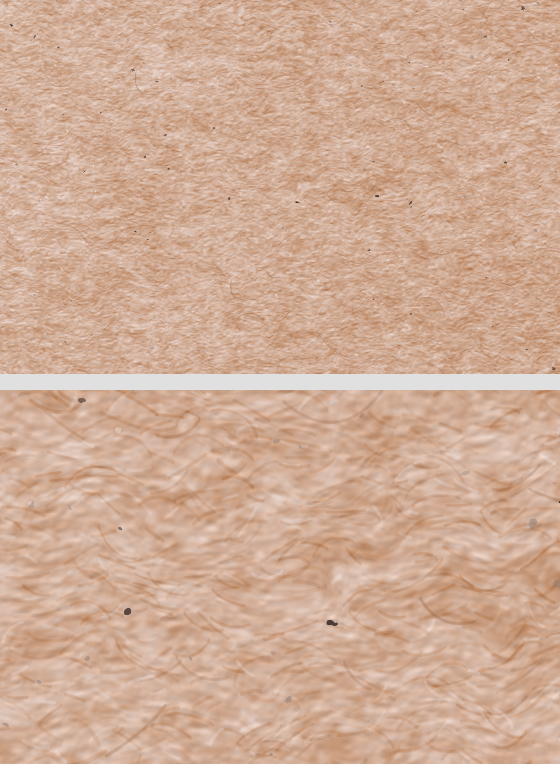
Top: the whole. Bottom: its middle third, enlarged.
A Shadertoy shader for this texture:

```glsl
// Recycled kraft paper: wavy, sideways-stretched noise moves a pulp tone from
// orange-brown to pale pink. Bent fibres, dark flecks and pale chips are
// scattered over it in jittered cells, and a fine relief is lit from upper left.

const vec3 ORANGE_PULP = vec3(0.76, 0.57, 0.44);
const vec3 PALE_PULP   = vec3(0.86, 0.75, 0.69);
const vec3 DARK_FLECK  = vec3(0.22, 0.17, 0.16);
const vec3 GREY_FLECK  = vec3(0.54, 0.48, 0.46);
const vec3 PALE_CHIP   = vec3(0.95, 0.91, 0.88);
const vec3 BROWN_FIBRE = vec3(0.60, 0.39, 0.25);

const float BASE_TONE   = 0.63;
const float BLOTCH      = 0.42;
const float STRANDS     = 0.55;
const float GRAIN       = 0.65;
const float RELIEF      = 0.085;
const float FIBRE_WIDTH = 0.0014;   // half width, in canvas heights
const vec2  LIGHT_STEP  = vec2(-0.0018, 0.0030);

vec4 hash4(vec2 p) {
    vec4 q = fract(p.xyxy * vec4(0.1031, 0.1030, 0.0973, 0.1099));
    q += dot(q, q.wzxy + 33.33);
    return fract((q.xxyz + q.yzzw) * q.zywx);
}

// Value noise centred on zero
float noise(vec2 p) {
    vec2 i = floor(p), f = fract(p);
    f = f * f * (3.0 - 2.0 * f);
    float low  = mix(hash4(i).x, hash4(i + vec2(1, 0)).x, f.x);
    float high = mix(hash4(i + vec2(0, 1)).x, hash4(i + vec2(1, 1)).x, f.x);
    return mix(low, high, f.y) - 0.5;
}

mat2 rotation(float a) {
    float c = cos(a), s = sin(a);
    return mat2(c, -s, s, c);
}

float coverage(float dist, float pixel) {
    return 1.0 - smoothstep(-0.7 * pixel, 0.7 * pixel, dist);
}

// One bent fibre per cell, kept with the given chance
float fibres(vec2 p, float cell, float halfLength, float spread, float bend,
             float chance, float seed, float pixel) {
    float cover = 0.0;
    vec2 home = floor(p / cell);
    for (int y = -1; y <= 1; y++)
    for (int x = -1; x <= 1; x++) {
        vec2 id = home + vec2(x, y);
        vec4 h = hash4(id + seed), k = hash4(id + seed + 57.0);
        if (k.z > chance) continue;
        vec2 d = rotation((h.z - 0.5) * spread) * (p - (id + h.xy) * cell);
        float reach = halfLength * mix(0.3, 1.0, k.x);
        float curve = bend * (h.w - 0.5) / halfLength;
        float slope = 2.0 * curve * d.x;
        d.y = (d.y - curve * d.x * d.x) / sqrt(1.0 + slope * slope);
        float dist = length(vec2(max(abs(d.x) - reach, 0.0), d.y));
        cover = max(cover, coverage(dist - FIBRE_WIDTH, pixel) * mix(0.4, 1.0, k.y));
    }
    return cover;
}

// Ragged oval flecks, kept with the given chance
float flecks(vec2 p, float cell, float radius, float chance, float seed, float pixel) {
    float cover = 0.0;
    vec2 home = floor(p / cell);
    for (int y = -1; y <= 1; y++)
    for (int x = -1; x <= 1; x++) {
        vec2 id = home + vec2(x, y);
        vec4 h = hash4(id + seed), k = hash4(id + seed + 91.0);
        if (k.z > chance) continue;
        vec2 d = rotation((h.z - 0.5) * 2.4) * (p - (id + h.xy) * cell);
        d.y *= mix(1.0, 2.2, h.w);
        float size = radius * mix(0.4, 1.0, k.x * k.x);
        float dist = length(d) - size * (1.0 + 0.9 * noise(p * 350.0));
        cover = max(cover, coverage(dist, pixel) * mix(0.55, 1.0, k.y));
    }
    return cover;
}

float surface(vec2 p) {
    return noise(p * vec2(105.0, 190.0)) + 0.5 * noise(p * vec2(210.0, 290.0) + 40.0);
}

void mainImage(out vec4 fragColor, in vec2 fragCoord) {
    float pixel = 1.0 / iResolution.y;
    vec2 p = fragCoord * pixel;
    vec2 uv = fragCoord / iResolution.xy;

    // Pulp tone: broad drift, blotches, wavy strands and grain
    vec2 w = p + 0.016 * vec2(noise(p * 23.0), noise(p * 19.0 + 7.0));
    float tone = BASE_TONE + 0.17 * (0.5 - uv.x) + 0.12 * (uv.y - 0.5);
    tone += 0.20 * noise(p * vec2(5.0, 11.0) + 3.0);
    tone += BLOTCH * noise(w * vec2(24.0, 46.0) + 11.0);
    tone += STRANDS * noise(w * vec2(46.0, 118.0) + 23.0);
    tone += GRAIN * noise(w * vec2(115.0, 200.0) + 31.0);

    // Short pulp fibres, orange and pale
    for (int i = 0; i < 3; i++) {
        float seed = 113.0 * float(i + 1);
        tone -= 0.42 * fibres(w, 0.032, 0.022, 1.3, 0.9, 0.75, seed, pixel);
    }
    tone += 0.35 * fibres(w, 0.030, 0.014, 1.8, 0.8, 0.75, 701.0, pixel);
    vec3 color = mix(ORANGE_PULP, PALE_PULP, clamp(tone, -0.35, 1.3));

    // Lit relief
    color += RELIEF * (surface(w) - surface(w + LIGHT_STEP));

    // Long stray fibres, then chips and flecks
    float stray = fibres(p, 0.11, 0.050, 1.8, 1.8, 0.45, 809.0, pixel);
    color = mix(color, BROWN_FIBRE, 0.42 * stray);
    color = mix(color, PALE_CHIP, 0.75 * flecks(p, 0.060, 0.0045, 0.12, 907.0, pixel));
    color = mix(color, GREY_FLECK, 0.55 * flecks(p, 0.045, 0.0050, 0.20, 1009.0, pixel));
    color = mix(color, DARK_FLECK, 0.90 * flecks(p, 0.065, 0.0055, 0.13, 1103.0, pixel));

    fragColor = vec4(clamp(color, 0.0, 1.0), 1.0);
}
```
